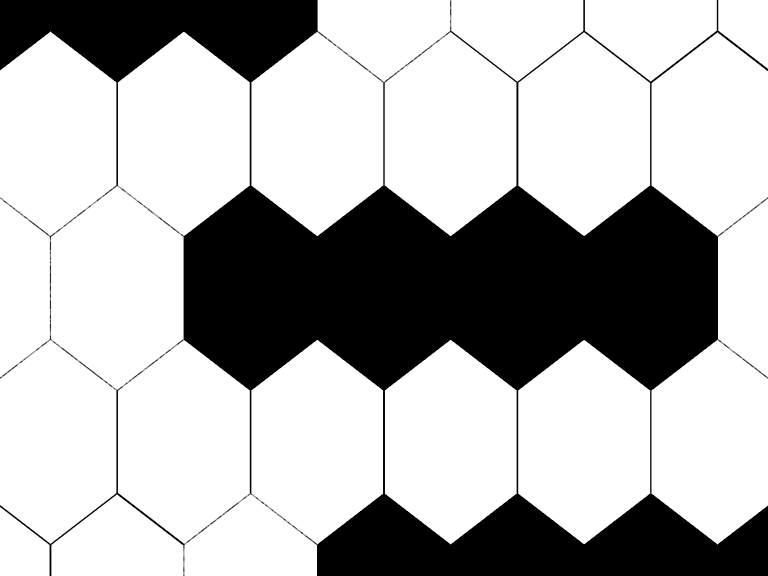
Reproduce this pattern procedurally as a Shadertoy shader.

```glsl
const float SIDE = 0.1783;             // hexagon side, in canvas heights
const float SQUEEZE = 0.75;            // horizontal compression of the grid
const float RUN_LENGTH = 4.0;          // black cells in a row
const float SOLID_MIN = 0.0011;        // half widths of the lines
const float SOLID_MAX = 0.0017;
const float WORN_HALF = 0.0010;
const float WORN_INK = 0.85;
const float GRAIN = 0.0034;            // size of the worn speckles
const vec3 PAPER = vec3(1.0);
const vec3 INK = vec3(0.0);

const float ROOT3 = 1.7320508;
const float ROW_STEP = 1.5;
const float PI = 3.14159265;

float hash(vec2 p) {
    vec3 q = fract(vec3(p.xyx) * 0.1031);
    q += dot(q, q.yzx + 33.33);
    return fract((q.x + q.y) * q.z);
}

float noise(vec2 p) {
    vec2 i = floor(p), f = fract(p);
    f = f * f * (3.0 - 2.0 * f);
    return mix(mix(hash(i), hash(i + vec2(1, 0)), f.x),
               mix(hash(i + vec2(0, 1)), hash(i + vec2(1, 1)), f.x), f.y);
}

// Cells are (column, row); odd rows shift by half a cell
vec2 cellCenter(vec2 cell) {
    return vec2((cell.x + 0.5 * mod(cell.y, 2.0)) * ROOT3, cell.y * ROW_STEP);
}

vec2 cellInRow(float x, float row) {
    return vec2(floor(x / ROOT3 - 0.5 * mod(row, 2.0) + 0.5), row);
}

vec2 nearestCell(vec2 q) {
    float row = floor(q.y / ROW_STEP);
    vec2 a = cellInRow(q.x, row), b = cellInRow(q.x, row + 1.0);
    return distance(q, cellCenter(a)) < distance(q, cellCenter(b)) ? a : b;
}

// Columns between a cell and the black run of its row; zero or less is black
float runGap(vec2 cell) {
    if (mod(cell.y, 2.0) > 0.5) return 99.0;
    float k = 0.5 * cell.y + 1.0;
    float first = -k * k;
    return max(first - cell.x, cell.x - first - RUN_LENGTH + 1.0);
}

bool isBlack(vec2 cell) { return runGap(cell) < 0.5; }

// Outlines fade on the cells beside a run, farther out in the middle row
bool isWorn(vec2 cell) {
    return runGap(cell) < 2.5 - 0.5 * abs(cell.y);
}

// Pixel coverage of a stroke centred on the edge
float stroke(float d, float halfWidth, float px) {
    return clamp((halfWidth - d) / px + 0.5, 0.0, 1.0)
         - clamp((-halfWidth - d) / px + 0.5, 0.0, 1.0);
}

void mainImage(out vec4 fragColor, in vec2 fragCoord) {
    float px = 1.0 / iResolution.y;
    vec2 p = (fragCoord - 0.5 * iResolution.xy) * px;
    vec2 scale = SIDE * vec2(SQUEEZE, 1.0);
    vec2 q = p / scale;

    vec2 cell = nearestCell(q);
    vec2 center = cellCenter(cell);
    float ink = isBlack(cell) ? 1.0 : 0.0;
    float speckle = smoothstep(0.15, 0.65, noise(p / GRAIN + 400.0));

    // Six edges, each styled by the two cells it parts
    for (int i = 0; i < 6; i++) {
        float angle = float(i) * PI / 3.0;
        vec2 n = vec2(cos(angle), sin(angle));
        float d = (0.5 * ROOT3 - dot(q - center, n)) / length(n / scale);
        vec2 other = center + ROOT3 * n;
        vec2 neighbour = cellInRow(other.x, floor(other.y / ROW_STEP + 0.5));

        float cover;
        if (isBlack(neighbour)) {
            cover = clamp((0.5 * WORN_HALF - d) / px + 0.5, 0.0, 1.0);
        } else if (isWorn(cell) || isWorn(neighbour)) {
            cover = stroke(d, WORN_HALF, px) * WORN_INK * mix(0.5, 1.0, speckle);
        } else {
            float weight = hash(cell + neighbour + 60.0);
            cover = stroke(d, mix(SOLID_MIN, SOLID_MAX, weight), px);
        }
        ink = max(ink, cover);
    }
    fragColor = vec4(mix(PAPER, INK, ink), 1.0);
}
```
